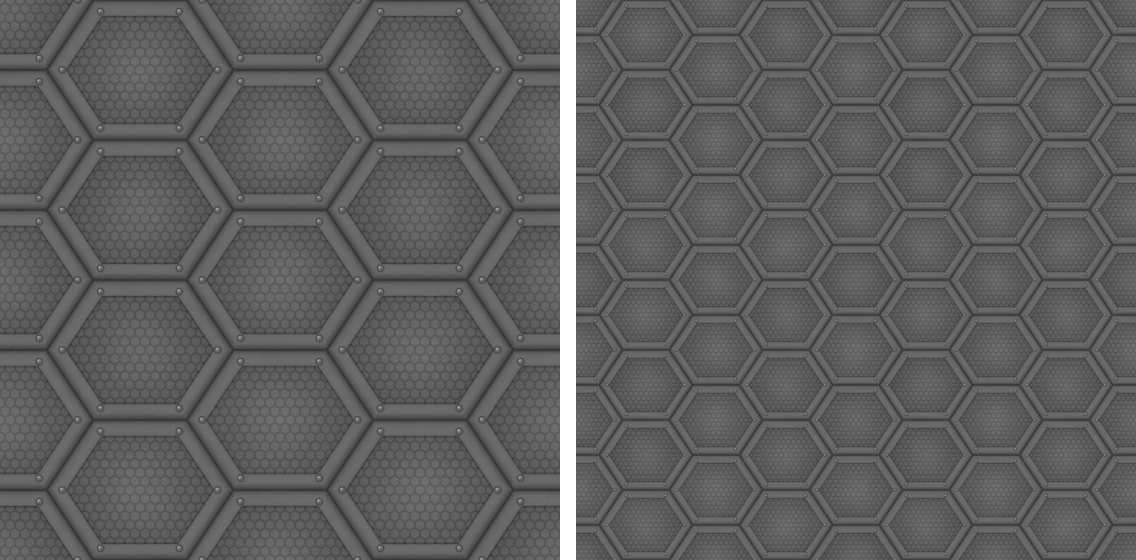
Left, the tile; right, the same tile 2 across and 2 down.
Reproduce this pattern procedurally as a Shadertoy shader.

```glsl
// Grey hexagonal armour plates, each a bevelled riveted frame around a fine honeycomb mesh.
// Two interleaved lattices give the plates; bevels and seams are shaded by edge distance.
// Four columns by four rows of plates wrap exactly, as do the specks and grime.

float hash(vec2 p) {
    vec3 a = fract(vec3(p.xyx) * 0.1031);
    a += dot(a, a.yzx + 33.33);
    return fract((a.x + a.y) * a.z);
}

// Offset from the nearest point of a rectangular lattice
vec2 nearest(vec2 p, vec2 period) {
    return p - period * floor(p / period + 0.5);
}

// Distances inward from the flat and the slanted sides of a plate
vec2 plateSides(vec2 q) {
    q = abs(q);
    return vec2(0.5 - q.y, 0.5547 - dot(q, vec2(0.832, 0.5547)));
}

float plateDepth(vec2 q) {
    vec2 sides = plateSides(q);
    return min(sides.x, sides.y);
}

// Distance to the wall of a pointy-topped mesh cell, in cell widths
float meshWall(vec2 p) {
    vec2 period = vec2(1.0, 1.7320);
    vec2 a = abs(nearest(p, period));
    vec2 b = abs(nearest(p - 0.5 * period, period));
    vec2 axis = vec2(0.5, 0.8660);
    return 0.5 - min(max(a.x, dot(a, axis)), max(b.x, dot(b, axis)));
}

// Sparse cellular specks; the cell index wraps at the canvas edge
float specks(vec2 uv, float count) {
    vec2 cell = mod(floor(uv * count), count);
    vec2 centre = 0.3 + 0.4 * vec2(hash(cell + 7.0), hash(cell + 151.0));
    float spot = 1.0 - smoothstep(0.05, 0.3, length(fract(uv * count) - centre));
    return spot * (smoothstep(0.7, 1.0, hash(cell)) - 0.15);
}

// Layered sines of whole frequency for broad uneven grime
float grime(vec2 uv) {
    vec2 t = 6.2831853 * uv;
    return sin(3.0 * t.x + 2.0 * sin(2.0 * t.y)) * sin(5.0 * t.y + sin(4.0 * t.x))
         + 0.5 * sin(13.0 * t.x + 7.0 * t.y) * sin(17.0 * t.y - 6.0 * t.x);
}

void mainImage(out vec4 fragColor, in vec2 fragCoord) {
    vec2 uv = fragCoord / iResolution.xy;
    vec2 p = uv * 4.0;
    float aa = 4.0 / iResolution.y;

    // Find the plate that holds this point
    vec2 q = nearest(p, vec2(2.0, 1.0));
    vec2 other = nearest(p - vec2(1.0, 0.5), vec2(2.0, 1.0));
    if (plateDepth(other) > plateDepth(q)) q = other;
    vec2 sides = plateSides(q);
    float depth = min(sides.x, sides.y);
    vec2 facing = sides.x < sides.y ? vec2(0.0, sign(q.y)) : sign(q) * vec2(0.832, 0.5547);
    float tint = hash(mod(floor((p - q) * 2.0 + 0.5), 8.0)) - 0.5;

    // Recessed mesh, lit at the middle and shadowed beside the frame
    float wall = meshWall(q / 0.0722) * 0.0722;
    float mesh = 0.345 + 0.08 * exp(-9.0 * dot(q, q)) + 0.012 * tint;
    mesh -= 0.065 * (1.0 - smoothstep(0.001, 0.006 + aa, wall));
    mesh -= 0.03 * (1.0 - smoothstep(0.115, 0.15, depth));

    // Frame: outer bevel, rounded crest and dark seam
    float frame = mix(0.315, 0.4, smoothstep(0.008, 0.05, depth));
    float bevel = 1.0 - smoothstep(0.035, 0.052, depth);
    frame += 0.02 * bevel * dot(facing, vec2(-0.3, 0.9));
    frame += 0.018 * exp(-pow((depth - 0.078) / 0.022, 2.0));
    frame = mix(0.22, frame, smoothstep(0.002, 0.009 + aa, depth));
    frame += 0.05 * specks(uv, 160.0);

    // Join the two with a thin dark inner rim
    float shade = mix(frame, mesh, smoothstep(-0.5, 0.5, (depth - 0.115) / aa));
    shade -= 0.06 * (1.0 - smoothstep(0.002, 0.005 + aa, abs(depth - 0.117)));

    // Six domed rivets, folded into one quadrant
    vec2 corner = abs(q) - vec2(0.281, 0.417);
    vec2 tip = abs(q) - vec2(0.556, 0.0);
    vec2 r = (dot(corner, corner) < dot(tip, tip) ? corner : tip) * sign(q);
    float radius = length(r);
    float dome = 0.41 + 2.6 * dot(r, vec2(-0.6, 0.8));
    dome += 0.22 * exp(-dot(r - vec2(-0.006, 0.008), r - vec2(-0.006, 0.008)) / 0.00007);
    shade = mix(shade, 0.26, 0.8 * (1.0 - smoothstep(0.022, 0.027 + aa, radius)));
    shade = mix(shade, dome, 1.0 - smoothstep(0.019 - 0.5 * aa, 0.019 + 0.5 * aa, radius));

    shade += 0.005 * grime(uv) + 0.012 * specks(uv + 0.37, 96.0);
    fragColor = vec4(vec3(shade), 1.0);
}
```
